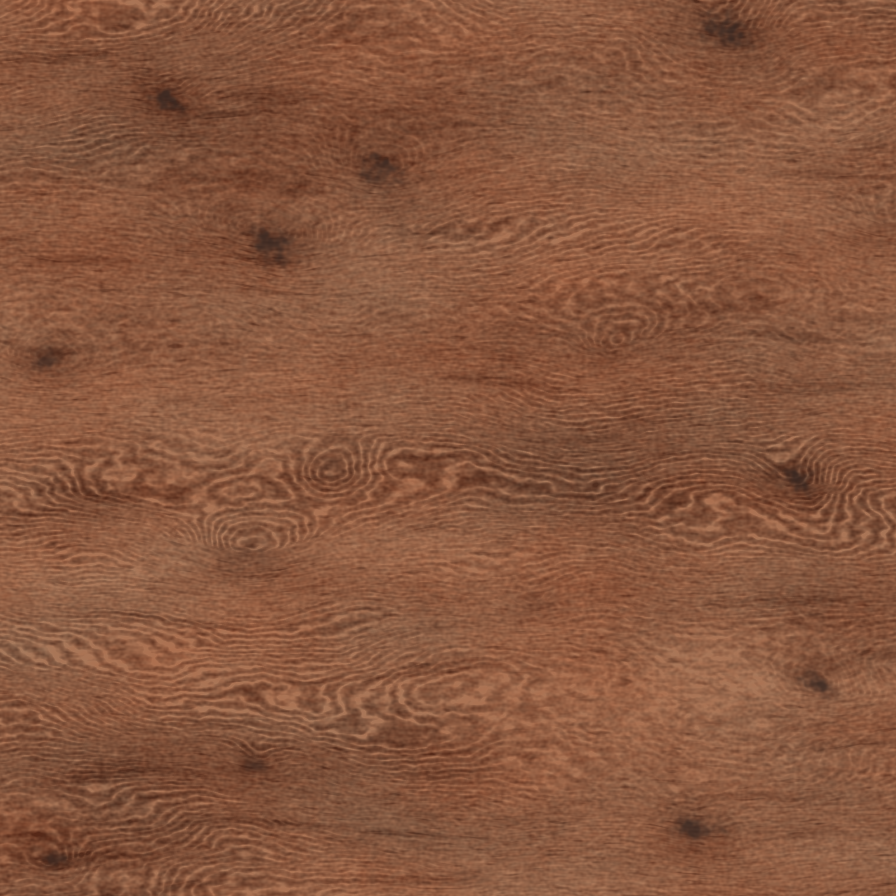
Give the GLSL for this texture, as a Shadertoy shader.

```glsl
#define DARK_WOOD vec3(0.415, 0.245, 0.168)
#define PALE_WOOD vec3(0.635, 0.428, 0.312)
#define KNOT_INK vec3(0.21, 0.15, 0.13)
#define GREY_SHIFT vec3(-0.018, 0.028, 0.036)
#define RING_COUNT 160.0
#define RING_CONTRAST 0.80
#define FIBRE_CONTRAST 0.72
#define BROAD_CONTRAST 0.62
#define KNOT_COUNT 15
#define KNOT_SIZE 0.011

vec2 hash22(vec2 p) {
    vec3 q = fract(vec3(p.xyx) * vec3(0.1031, 0.1030, 0.0973));
    q += dot(q, q.yzx + 33.33);
    return fract((q.xx + q.yz) * q.zy);
}

float corner(vec2 cell, vec2 offset) {
    return dot(hash22(cell) * 2.0 - 1.0, offset);
}

// Gradient noise, centred on zero
float noise(vec2 p) {
    vec2 i = floor(p), f = p - i;
    vec2 u = f * f * f * (f * (f * 6.0 - 15.0) + 10.0);
    vec2 e = vec2(1.0, 0.0);
    return mix(mix(corner(i, f), corner(i + e, f - e), u.x),
               mix(corner(i + e.yx, f - e.yx), corner(i + 1.0, f - 1.0), u.x), u.y);
}

float fbm(vec2 p) {
    float sum = 0.0, amp = 1.0;
    for (int i = 0; i < 4; i++) {
        sum += amp * noise(p);
        p = p * 2.03 + 17.3;
        amp *= 0.5;
    }
    return sum;
}

// x: lift of the growth rings, y: brown halo, z: black core
vec3 knots(vec2 p) {
    vec3 sum = vec3(0.0);
    float ragged = noise(p * vec2(45.0, 60.0)) + 0.8 * noise(p * 130.0);
    for (int i = 0; i < KNOT_COUNT; i++) {
        float k = float(i);
        vec2 jitter = hash22(vec2(k, 7.0));
        vec2 kind = hash22(vec2(k, 23.0));
        vec2 centre = vec2(fract(k * 0.618 + 0.2 * jitter.x), (k + jitter.y) / float(KNOT_COUNT));
        float radius = KNOT_SIZE * mix(0.6, 1.6, kind.x);
        vec2 q = (p - centre) / radius;
        q.y += q.x * (kind.y - 0.5) * 0.7;
        float d2 = dot(q * q, vec2(0.45, 1.0));
        float d = max(sqrt(d2) + 1.2 * ragged, 0.0);
        sum.x += 5.0 * radius * exp(-0.09 * d2);
        sum.y += exp(-0.16 * d * d) * mix(0.4, 1.0, kind.y);
        sum.z += exp(-1.1 * d * d) * smoothstep(0.1, 0.8, kind.y);
    }
    return sum;
}

// Height whose contour lines are the growth rings
float growth(vec2 p, float lift) {
    float h = p.y + lift;
    h += 0.150 * noise(p * vec2(2.3, 6.0) + 3.7);
    h += 0.045 * noise(p * vec2(6.0, 14.0) + 41.2);
    h += 0.007 * noise(p * vec2(22.0, 45.0));
    h += 0.003 * noise(p * vec2(70.0, 110.0));
    return h;
}

void mainImage(out vec4 fragColor, in vec2 fragCoord) {
    vec2 p = fragCoord / iResolution.y;
    vec3 knot = knots(p);

    // Rings show where the cut runs along them, and blur away when too dense
    float height = growth(p, knot.x);
    float change = fwidth(height);
    float slope = change * iResolution.y;
    float figure = 1.0 - smoothstep(0.4, 2.2, slope);
    figure *= 0.3 + 0.7 * smoothstep(-0.25, 0.3, noise(p * vec2(1.6, 5.0) + 9.1));
    figure *= 1.0 - smoothstep(0.3, 0.7, change * RING_COUNT);
    float wave = 0.5 + 0.5 * cos(6.2832 * height * RING_COUNT);
    float broken = 0.85 + 1.5 * noise(p * vec2(55.0, 130.0) + 5.0);
    float rings = 0.85 * wave * wave * wave * wave * broken - 0.5 * (1.0 - wave) * (1.0 - wave);

    // Fibres follow the rings slightly
    vec2 grain = vec2(p.x, mix(p.y, height, 0.25));
    float fibre = 0.50 * noise(grain * vec2(22.0, 180.0))
                + 0.65 * noise(grain * vec2(75.0, 260.0) + 13.0)
                + 0.65 * noise(p * vec2(190.0, 250.0) + 71.0);
    float pores = smoothstep(0.2, 0.5, noise(grain * vec2(38.0, 190.0) + 29.0));
    float streaks = smoothstep(0.12, 0.5, noise(grain * vec2(5.0, 48.0) + 57.0));

    // Broad drift of tone and hue, in patches and long bands
    float broad = fbm(p * vec2(2.2, 6.5) + 80.0) + 0.7 * noise(p * vec2(0.9, 9.0) + 21.4);
    float hue = fbm(p * vec2(4.0, 9.0) + 33.0) + 0.6 * noise(p * vec2(90.0, 180.0));

    float tone = 0.585 + BROAD_CONTRAST * broad + FIBRE_CONTRAST * fibre;
    tone += RING_CONTRAST * figure * rings;
    tone -= 0.32 * pores + 0.32 * streaks + 0.5 * min(knot.y, 1.0);

    vec3 color = mix(DARK_WOOD, PALE_WOOD, clamp(tone, -0.4, 1.15));
    color += GREY_SHIFT * hue;
    color = mix(color, KNOT_INK, 0.8 * min(knot.z, 1.0));
    fragColor = vec4(clamp(color, 0.0, 1.0), 1.0);
}
```
